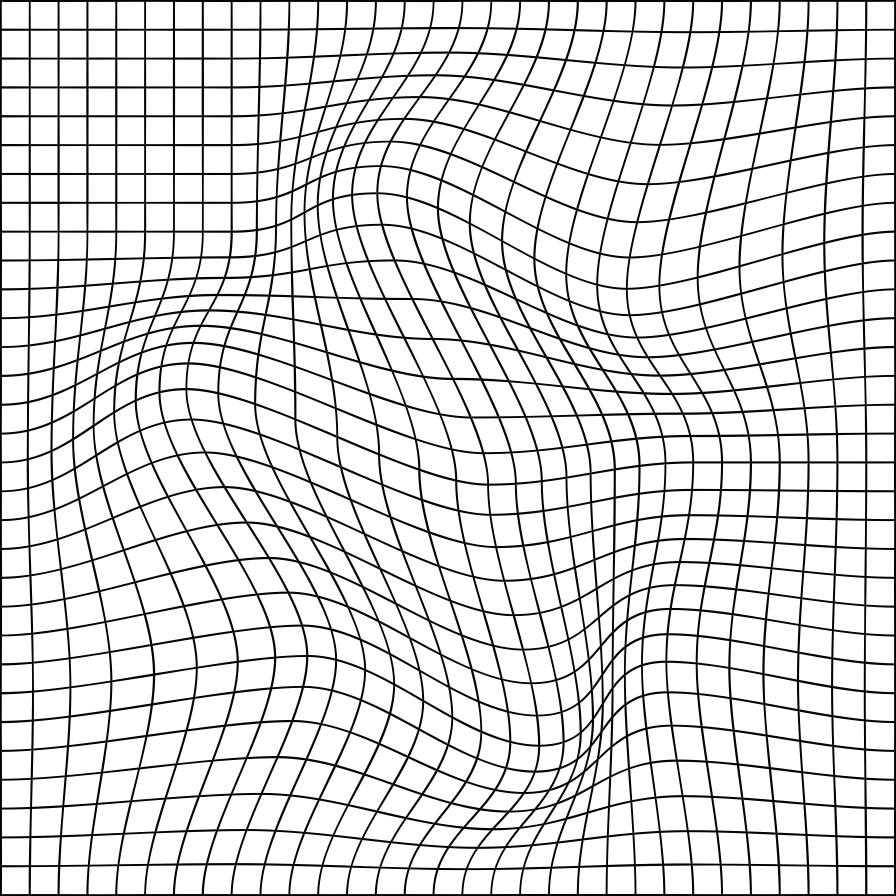
A WebGL 1 fragment shader for this pattern:

```glsl
precision highp float;
// A square grid of thin black lines on white, warped like a rippling sheet.

uniform vec2 u_resolution;

const float CELLS = 31.0;        // grid cells across and down
const float KNOT_SPACING = 8.0;  // cells between warp knots
const float LINE_WIDTH = 0.071;  // in cells
const float EDGE_INSET = 0.001;  // keeps the outer lines inside the canvas
const vec3 PAPER = vec3(1.0);
const vec3 INK = vec3(0.01);

float hash(vec2 p) {
  return fract(sin(dot(p, vec2(127.1, 311.7))) * 43758.5453);
}

float valueNoise(vec2 p) {
  vec2 i = floor(p);
  vec2 f = smoothstep(0.0, 1.0, fract(p));
  float low = mix(hash(i), hash(i + vec2(1.0, 0.0)), f.x);
  float high = mix(hash(i + vec2(0.0, 1.0)), hash(i + vec2(1.0)), f.x);
  return mix(low, high, f.y);
}

// Knot coordinates; the last span is shortened to end at the border.
vec2 toKnots(vec2 g) {
  vec2 lastKnot = vec2(3.0 * KNOT_SPACING);
  vec2 beyond = max(g - lastKnot, 0.0);
  return min(g, lastKnot) / KNOT_SPACING
       + beyond / (CELLS - 3.0 * KNOT_SPACING);
}

// Offset that fades smoothly to zero at the neighbouring knots.
vec2 pull(vec2 k, vec2 knot, vec2 offset) {
  vec2 w = smoothstep(0.0, 1.0, 1.0 - abs(k - knot));
  return offset * w.x * w.y;
}

// Flat grid position to sheet position, in cells with y downwards.
vec2 warp(vec2 g) {
  vec2 k = toKnots(g);
  return g
    + pull(k, vec2(2.0, 1.0), vec2(-2.95, -1.33))
    + pull(k, vec2(3.0, 1.0), vec2(-2.30, 1.98))
    + pull(k, vec2(1.0, 2.0), vec2(-1.57, -2.54))
    + pull(k, vec2(2.0, 2.0), vec2(0.89, 0.77))
    + pull(k, vec2(1.0, 3.0), vec2(2.62, -1.29))
    + pull(k, vec2(2.0, 3.0), vec2(2.66, 1.82))
    + pull(k, vec2(3.0, 3.0), vec2(-0.93, -1.09));
}

// Columns are the sheet directions of the two grid axes; w is warp(g).
mat2 warpSlope(vec2 g, vec2 w) {
  const float STEP = 0.01;
  return mat2((warp(g + vec2(STEP, 0.0)) - w) / STEP,
              (warp(g + vec2(0.0, STEP)) - w) / STEP);
}

float cross2(vec2 a, vec2 b) {
  return a.x * b.y - a.y * b.x;
}

// Invert the warp with damped Newton steps.
vec2 unwarp(vec2 p) {
  vec2 g = p;
  for (int i = 0; i < 12; i++) {
    vec2 w = warp(g);
    mat2 m = warpSlope(g, w);
    vec2 miss = p - w;
    float area = max(cross2(m[0], m[1]), 0.1);
    g += 0.85 * vec2(cross2(miss, m[1]), cross2(m[0], miss)) / area;
  }
  return g;
}

// Distance on the sheet to the nearest line of each family.
vec2 lineDistance(vec2 g) {
  mat2 m = warpSlope(g, warp(g));
  vec2 offLine = abs(fract(g + 0.5) - 0.5);
  float area = abs(cross2(m[0], m[1]));
  return offLine * area / vec2(length(m[1]), length(m[0]));
}

void main() {
  vec2 uv = gl_FragCoord.xy / u_resolution;
  uv.y = 1.0 - uv.y;
  vec2 p = ((uv - 0.5) * (1.0 + 2.0 * EDGE_INSET) + 0.5) * CELLS;
  float pixel = CELLS / min(u_resolution.x, u_resolution.y);

  // Slightly uneven pen pressure, separate for each line family.
  vec2 pressure = vec2(valueNoise(p * 0.6), valueNoise(p * 0.6 + 47.0));
  vec2 halfWidth = 0.5 * LINE_WIDTH * mix(vec2(0.85), vec2(1.15), pressure);

  vec2 distances = lineDistance(unwarp(p));
  vec2 cover = clamp((halfWidth - distances) / pixel + 0.5, 0.0, 1.0);
  float ink = max(cover.x, cover.y);
  gl_FragColor = vec4(mix(PAPER, INK, ink), 1.0);
}
```
